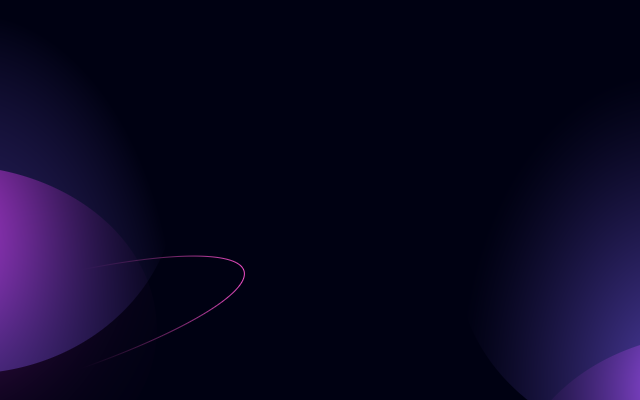
Give the GLSL for this background, as a Shadertoy shader.

```glsl
// Dark space backdrop: two pairs of overlapping translucent ellipses glow in the
// lower corners, and a thin tilted ring fades out of the left pair.
// Each ellipse masks its own radial gradient; the light is added together.

// Lengths are in canvas heights; right-hand shapes are measured from the right edge.
const vec3 NIGHT   = vec3(0.0, 0.004, 0.07);
const vec3 INDIGO  = vec3(0.30, 0.23, 0.56);
const vec3 MAGENTA = vec3(0.80, 0.16, 0.72);
const vec3 PINK    = vec3(0.92, 0.30, 0.76);

const vec2 PLANET_SIZE = vec2(0.517, 0.410);
const vec2 HALO_SIZE   = vec2(0.526, 0.472);

const vec2 LEFT_PLANET       = vec2(-0.125, 0.177);
const vec2 LEFT_PLANET_LIGHT = vec2(-0.125, 0.448);
const vec2 LEFT_PLANET_REACH = vec2(0.283, 0.349);
const vec2 LEFT_HALO         = vec2(-0.083, 0.5375);
const vec2 LEFT_HALO_LIGHT   = vec2(-0.083, 0.125);
const vec2 LEFT_HALO_REACH   = vec2(0.527, 0.844);

const vec2 RIGHT_PLANET       = vec2(0.196, -0.242);
const vec2 RIGHT_PLANET_LIGHT = vec2(0.192, 0.0);
const vec2 RIGHT_PLANET_REACH = vec2(0.283, 0.283);
const vec2 RIGHT_HALO         = vec2(0.067, 0.354);
const vec2 RIGHT_HALO_LIGHT   = vec2(0.067, 0.042);
const vec2 RIGHT_HALO_REACH   = vec2(0.521, 0.781);

const vec2  RING_CENTER = vec2(-0.006, 0.144);
const vec2  RING_SIZE   = vec2(0.617, 0.131);
const float RING_SHEAR  = 0.278;
const float RING_HALF_WIDTH = 0.0013;
const vec2  RING_FADE   = vec2(0.20, 0.61);

// First-order signed distance to an ellipse whose axis is sheared upward in x.
float ellipseDistance(vec2 p, vec2 size, float shear) {
    vec2 q = vec2(p.x, p.y - shear * p.x) / size;
    vec2 g = 2.0 * q / size;
    vec2 gradient = vec2(g.x - shear * g.y, g.y);
    return (dot(q, q) - 1.0) / max(length(gradient), 1e-4);
}

// Antialiased coverage: one inside, zero outside.
float coverage(float distance, float pixel) {
    return clamp(0.5 - distance / pixel, 0.0, 1.0);
}

// Light with a soft Gaussian falloff.
float softLight(vec2 p, vec2 reach) {
    vec2 q = p / reach;
    return exp(-dot(q, q));
}

// Distance from a light, one at the limit of its reach.
float lightRadius(vec2 p, vec2 reach) {
    return min(length(p / reach), 1.0);
}

void mainImage(out vec4 fragColor, in vec2 fragCoord) {
    float pixel = 1.0 / iResolution.y;
    vec2 p = fragCoord * pixel;
    vec2 r = p - vec2(iResolution.x * pixel, 0.0);
    vec3 color = NIGHT;

    // Left planet and the halo crossing it
    float planet = coverage(ellipseDistance(p - LEFT_PLANET, PLANET_SIZE, 0.0), pixel);
    float halo = coverage(ellipseDistance(p - LEFT_HALO, HALO_SIZE, 0.0), pixel);
    float radius = lightRadius(p - LEFT_HALO_LIGHT, LEFT_HALO_REACH);
    color += MAGENTA * planet * 0.55 * softLight(p - LEFT_PLANET_LIGHT, LEFT_PLANET_REACH);
    color += INDIGO * halo * 0.55 * (1.0 - pow(radius, 1.8));

    // Right planet and its halo
    planet = coverage(ellipseDistance(r - RIGHT_PLANET, PLANET_SIZE, 0.0), pixel);
    halo = coverage(ellipseDistance(r - RIGHT_HALO, HALO_SIZE, 0.0), pixel);
    radius = lightRadius(r - RIGHT_HALO_LIGHT, RIGHT_HALO_REACH);
    color += MAGENTA * planet * 0.4 * softLight(r - RIGHT_PLANET_LIGHT, RIGHT_PLANET_REACH);
    color += INDIGO * halo * pow(1.0 - radius, 1.3);

    // Tilted ring, brightest at its right tip
    float ringDistance = abs(ellipseDistance(p - RING_CENTER, RING_SIZE, RING_SHEAR));
    float ring = coverage(ringDistance - RING_HALF_WIDTH, pixel);
    float fade = clamp((p.x - RING_FADE.x) / (RING_FADE.y - RING_FADE.x), 0.0, 1.0);
    color = mix(color, PINK, ring * pow(fade, 1.3));

    fragColor = vec4(color, 1.0);
}
```
